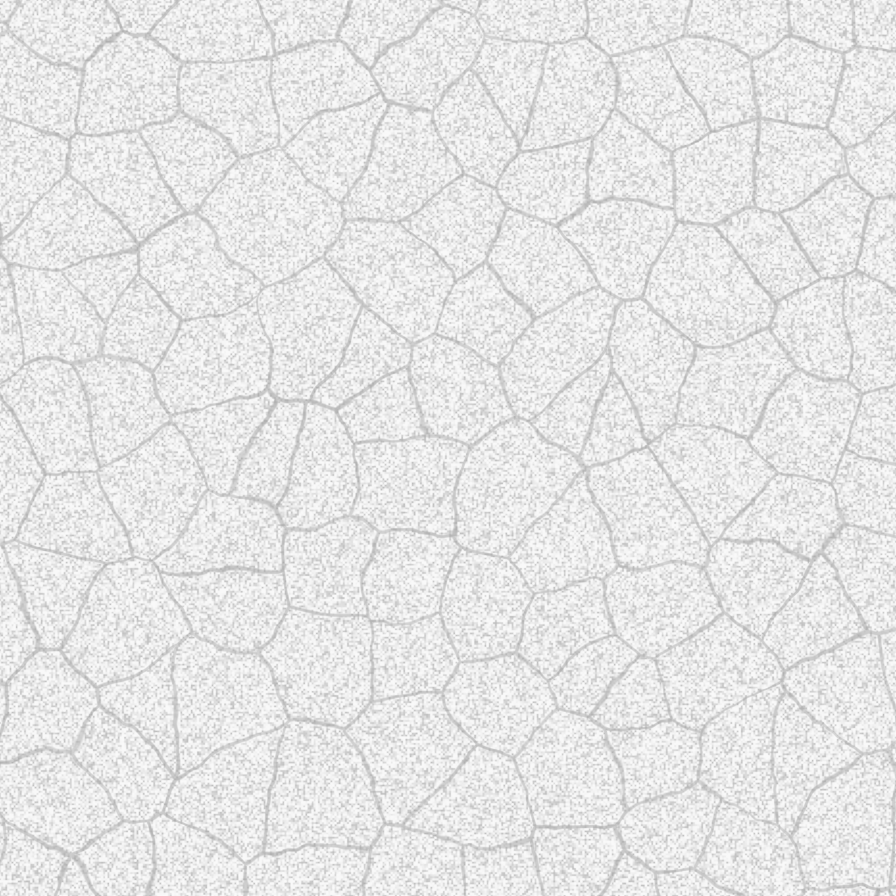
Give the GLSL for this texture, as a Shadertoy shader.

```glsl
const float CELLS = 10.4;          // plates across the canvas
const float GRAIN = 430.0;         // specks across the canvas
const float BEND = 0.20;           // slow curving of the cracks, in plates
const float RAGGED = 0.035;        // fine wobble of the cracks, in plates
const float CRACK_WIDTH = 0.0019;  // half width, in canvas units
const float CRACK_SOFT = 0.0013;
const float LIGHT_TONE = 0.978;
const float GRAIN_DEPTH = 0.228;
const float CRACK_TONE = 0.755;
const float CRACK_GRAIN = 0.45;    // share of the grain kept inside cracks

// Integer hash giving two values in 0..1
vec2 hash2(vec2 cell) {
    uvec2 v = uvec2(ivec2(cell)) * 1664525u + 1013904223u;
    v.x += v.y * 1664525u;
    v.y += v.x * 1664525u;
    v ^= v >> 16u;
    v.x += v.y * 1664525u;
    v.y += v.x * 1664525u;
    v ^= v >> 16u;
    return vec2(v & 65535u) / 65535.0;
}

// Smooth value noise, two channels
vec2 noise2(vec2 p) {
    vec2 cell = floor(p);
    vec2 f = fract(p);
    f = f * f * (3.0 - 2.0 * f);
    vec2 low = mix(hash2(cell), hash2(cell + vec2(1, 0)), f.x);
    vec2 high = mix(hash2(cell + vec2(0, 1)), hash2(cell + vec2(1, 1)), f.x);
    return mix(low, high, f.y);
}

// Distance to the nearest border between Voronoi plates
float borderDistance(vec2 p) {
    vec2 home = floor(p);
    vec2 f = fract(p);
    vec2 nearestCell = vec2(0.0);
    vec2 nearest = vec2(0.0);
    float best = 1e5;
    for (int y = -2; y <= 2; y++) {
        for (int x = -2; x <= 2; x++) {
            vec2 cell = vec2(x, y);
            vec2 seed = cell + hash2(home + cell) - f;
            float d = dot(seed, seed);
            if (d < best) {
                best = d;
                nearest = seed;
                nearestCell = cell;
            }
        }
    }
    float border = 1e5;
    for (int y = -2; y <= 2; y++) {
        for (int x = -2; x <= 2; x++) {
            vec2 cell = nearestCell + vec2(x, y);
            vec2 seed = cell + hash2(home + cell) - f;
            vec2 gap = seed - nearest;
            if (dot(gap, gap) > 1e-5) {
                border = min(border, dot(0.5 * (seed + nearest), normalize(gap)));
            }
        }
    }
    return border;
}

void mainImage(out vec4 fragColor, in vec2 fragCoord) {
    vec2 uv = fragCoord / iResolution.y;

    // Speckled plate surface
    float speck = noise2(uv * GRAIN + 200.0).x;
    float tone = LIGHT_TONE - GRAIN_DEPTH * speck * speck;

    // Gently curved, ragged cracks
    vec2 p = uv * CELLS + 40.0;
    vec2 bend = BEND * (noise2(p * 1.9 + 70.0) - 0.5);
    vec2 wobble = RAGGED * (noise2(p * 9.0 + 130.0) - 0.5);
    float d = borderDistance(p + bend + wobble) / CELLS;

    // Crack width and strength drift along its length
    vec2 drift = noise2(p * 1.6 + 300.0);
    float width = CRACK_WIDTH * mix(0.75, 1.25, drift.x);
    float soft = max(CRACK_SOFT, 0.6 / iResolution.y);
    float crack = 1.0 - smoothstep(width - soft, width + soft, d);
    crack *= mix(0.7, 1.0, drift.y);

    float meanTone = LIGHT_TONE - 0.3 * GRAIN_DEPTH;
    float crackTone = CRACK_TONE + CRACK_GRAIN * (tone - meanTone);
    fragColor = vec4(vec3(mix(tone, crackTone, crack)), 1.0);
}
```
